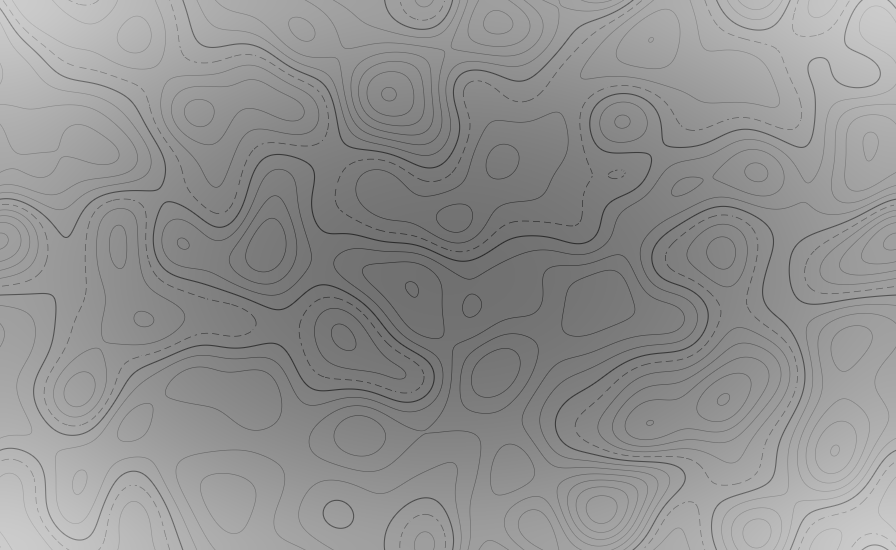
Write a WebGL 1 fragment shader that draws this background.

```glsl
precision highp float;
// Grey topographic map: solid, bold and dashed contour lines over a soft vignette.
uniform vec2 u_resolution;

const float PI = 3.14159265;
const vec2 HILL_GRID = vec2(18.0, 11.0);  // hills per tile, whole numbers so it wraps
const float HILL_FALLOFF = 1.6;
const float CONTOUR_STEP = 0.27;
const float BASE_LEVEL = 0.9;
const float BOLD_LEVEL = 0.0;
const float DASHED_LEVEL = -1.0;
const float DASHES_PER_HEIGHT = 50.0;
const float DASH_DIRECTIONS = 6.0;

vec3 hash3(vec2 cell) {
  vec3 seed = vec3(dot(cell, vec2(127.1, 311.7)),
                   dot(cell, vec2(269.5, 183.3)),
                   dot(cell, vec2(419.2, 371.9)));
  return fract(sin(seed + 4.7) * 43758.55);
}

// Sum of scattered Gaussian hills and hollows: x = height, yz = slope per cell.
vec3 terrain(vec2 p, vec2 grid) {
  vec2 home = floor(p);
  vec3 sum = vec3(0.0);
  for (int j = -2; j <= 2; j++) {
    for (int i = -2; i <= 2; i++) {
      vec2 cell = home + vec2(float(i), float(j));
      vec3 rnd = hash3(mod(cell, grid));
      vec2 offset = p - cell - mix(vec2(0.15), vec2(0.85), rnd.xy);
      float hill = (2.0 * rnd.z - 1.0) * exp(-HILL_FALLOFF * dot(offset, offset));
      sum += hill * vec3(1.0, -2.0 * HILL_FALLOFF * offset);
    }
  }
  return sum;
}

// Part of a pixel covered by a line of the given width.
float lineCoverage(float dist, float width, float pixel) {
  float far = min(dist + 0.5 * pixel, 0.5 * width);
  float near = max(dist - 0.5 * pixel, -0.5 * width);
  return clamp((far - near) / pixel, 0.0, 1.0);
}

// Dashes along the contour, with a whole number of repeats per tile.
float dashMask(vec2 uv, vec2 slope, float aspect, float pixel) {
  float sector = PI / DASH_DIRECTIONS;
  float angle = floor(atan(slope.x, -slope.y) / sector + 0.5) * sector;
  vec2 repeats = vec2(cos(angle) * aspect, sin(angle)) * DASHES_PER_HEIGHT;
  float phase = fract(dot(uv, floor(repeats + 0.5)));
  float soft = 0.5 * pixel * DASHES_PER_HEIGHT;
  return 1.0 - smoothstep(0.32 - soft, 0.32 + soft, abs(phase - 0.5));
}

// Squared distance from the centre, flattened at the borders to join smoothly.
float vignette(vec2 uv) {
  vec2 s = 2.0 * uv - 1.0;
  s *= s;
  vec2 s4 = s * s * s * s;
  return dot(s, 1.0 - 0.2 * s4);
}

void main() {
  vec2 uv = gl_FragCoord.xy / u_resolution;
  float aspect = u_resolution.x / u_resolution.y;
  float pixel = 1.0 / u_resolution.y;

  // Distance to the nearest contour, in canvas heights
  vec3 ground = terrain(uv * HILL_GRID, HILL_GRID);
  float level = ground.x / CONTOUR_STEP + BASE_LEVEL;
  vec2 slope = ground.yz * HILL_GRID / vec2(aspect, 1.0) / CONTOUR_STEP;
  float index = floor(level + 0.5);
  float dist = abs(level - index) / max(length(slope), 0.5);

  // Line style by level
  float isBold = 1.0 - step(0.5, abs(index - BOLD_LEVEL));
  float isDashed = 1.0 - step(0.5, abs(index - DASHED_LEVEL));
  float width = mix(mix(0.0011, 0.0013, isDashed), 0.0020, isBold);
  float dash = mix(1.0, dashMask(uv, slope, aspect, pixel), isDashed);

  // Ink fades towards the bright borders
  float edge = vignette(uv);
  float fade = exp(-edge * mix(mix(1.1, 0.8, isDashed), 0.55, isBold));
  float ink = lineCoverage(dist, width, pixel) * dash * fade;

  float paper = 0.44 + 0.225 * edge;
  gl_FragColor = vec4(vec3(mix(paper, 0.17, ink)), 1.0);
}
```
